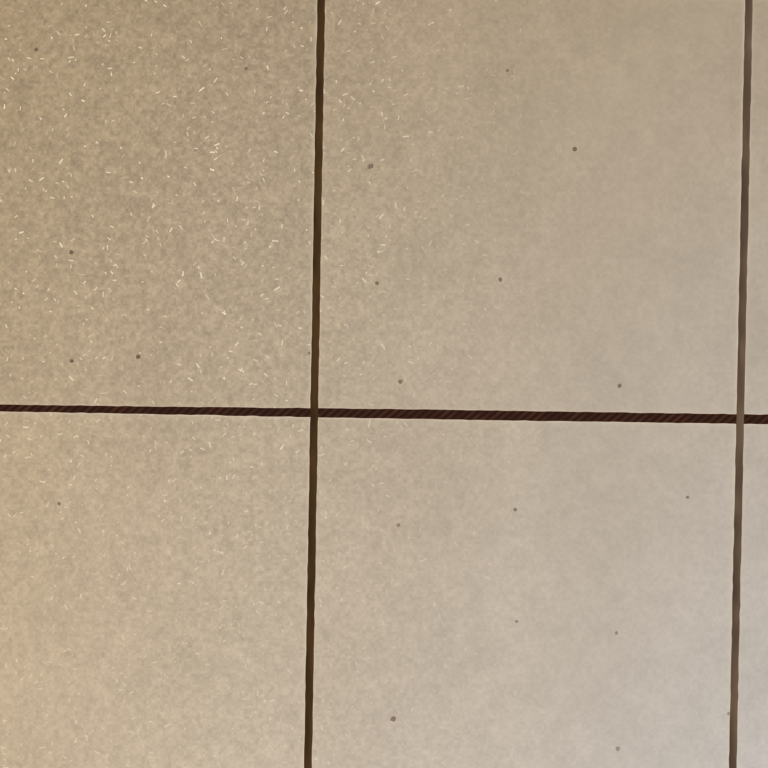
A Shadertoy shader for this texture:

```glsl
// Beige glazed floor tiles with dark, slightly skewed joints, pale glints and dirt specks.

// Layout, in canvas units
const vec2  CROSSING   = vec2(0.401, 0.4688);  // joint offsets at the lower left axes
const vec2  PITCH      = vec2(0.553, 0.555);   // tile size
const vec2  SKEW       = vec2(0.0174, -0.0150);
const float FAN        = 0.004;                // columns widen towards the top
const vec2  HALF_JOINT = vec2(0.0049, 0.0056); // upright, level
const float TWIST      = 0.0115;               // period of the strands in level joints

// Glaze
const vec3 TILE_TOP_LEFT     = vec3(0.665, 0.580, 0.460);
const vec3 TILE_TOP_RIGHT    = vec3(0.670, 0.605, 0.520);
const vec3 TILE_BOTTOM_LEFT  = vec3(0.765, 0.685, 0.575);
const vec3 TILE_BOTTOM_RIGHT = vec3(0.765, 0.735, 0.705);
const vec3 GLINT             = vec3(0.93, 0.89, 0.79);
const vec3 RIM               = vec3(0.83, 0.78, 0.69);
const vec3 SPECK             = vec3(0.36, 0.29, 0.24);

// Joints
const vec3 UPRIGHT      = vec3(0.28, 0.20, 0.12);
const vec3 UPRIGHT_WORN = vec3(0.38, 0.31, 0.25);
const vec3 LEVEL_DARK   = vec3(0.17, 0.10, 0.08);
const vec3 LEVEL_RUST   = vec3(0.30, 0.18, 0.12);

vec3 hash3(vec2 p) {
    vec3 q = fract(p.xyx * vec3(0.1031, 0.1030, 0.0973));
    q += dot(q, q.yxz + 33.33);
    return fract((q.xxy + q.yzz) * q.zyx);
}

float noise(vec2 p) {
    vec2 i = floor(p), f = fract(p);
    f = f * f * (3.0 - 2.0 * f);
    float low  = mix(hash3(i).x, hash3(i + vec2(1, 0)).x, f.x);
    float high = mix(hash3(i + vec2(0, 1)).x, hash3(i + vec2(1, 1)).x, f.x);
    return mix(low, high, f.y);
}

mat2 rotate(float a) {
    return mat2(cos(a), sin(a), -sin(a), cos(a));
}

float band(float d, float halfWidth, float aa) {
    return 1.0 - smoothstep(halfWidth - aa, halfWidth + aa, abs(d));
}

// One short stroke per cell at a random angle: x = coverage, y = random value
vec2 flake(vec2 p, float cells, float maxHalfLength, float halfWidth, float px) {
    p *= cells;
    vec3 rnd = hash3(floor(p) + 17.0);
    vec2 q = rotate(6.2832 * rnd.z) * (fract(p) - 0.5 - 0.3 * (rnd.xy - 0.5));
    q.x -= clamp(q.x, -maxHalfLength * rnd.x, maxHalfLength * rnd.x);
    return vec2(band(length(q), halfWidth, px * cells), hash3(floor(p) + 91.0).y);
}

// Sparse round specks of dirt
float specks(vec2 p, float px) {
    const float CELLS = 7.0;
    vec2 cell = floor(p * CELLS);
    vec3 rnd = hash3(cell + 5.0);
    vec2 centre = (cell + 0.15 + 0.7 * rnd.xy) / CELLS;
    float radius = mix(0.0016, 0.0036, rnd.z) * (0.8 + 0.4 * noise(p * 400.0));
    float present = step(0.58, hash3(cell + 43.0).x);
    return present * band(length(p - centre), radius, px) * mix(0.5, 1.0, rnd.y);
}

vec3 glaze(vec2 p, vec2 tile, float px) {
    vec3 col = mix(mix(TILE_BOTTOM_LEFT, TILE_BOTTOM_RIGHT, p.x),
                   mix(TILE_TOP_LEFT, TILE_TOP_RIGHT, p.x), p.y);
    col *= 1.0 + 0.02 * (hash3(tile + 20.0).x - 0.5);

    // Cloudy tone and fine grain, rougher towards the upper left
    float rough = (1.0 - smoothstep(0.25, 0.85, p.x)) * mix(0.45, 1.0, smoothstep(0.1, 0.8, p.y));
    col *= 1.0 + 0.035 * (noise(p * 9.0) - 0.5) + 0.03 * (noise(p * 45.0) - 0.5);
    float grain = noise(p * 150.0) + noise(p * 290.0 + 7.0) - 1.0;
    col *= 1.0 + mix(0.03, 0.10, rough) * grain;

    // Layered flakes, with only a few catching the light
    for (int i = 0; i < 3; i++) {
        float layer = float(i);
        vec2 q = rotate(0.5 + 0.9 * layer) * p + 3.7 * layer + 4.0;
        vec2 f = flake(q, 95.0 + 23.0 * layer, 0.32, 0.09, px);
        col *= 1.0 + f.x * (f.y - 0.45) * mix(0.025, 0.15, rough);
        float lit = smoothstep(0.93, 1.0, f.y) * rough;
        col = mix(col, GLINT, 0.9 * f.x * lit);
    }
    return mix(col, SPECK, 0.8 * specks(p, px));
}

void mainImage(out vec4 fragColor, in vec2 fragCoord) {
    vec2 p = fragCoord / iResolution.xy;
    float px = 0.9 / min(iResolution.x, iResolution.y);

    // Skewed grid and signed distance to the nearest joints
    vec2 pitch = PITCH + vec2(FAN * p.y, 0.0);
    vec2 grid = (p - CROSSING - SKEW * p.yx) / pitch;
    vec2 d = (grid - round(grid)) * pitch;
    d += 0.0009 * (vec2(noise(p * 85.0), noise(p * 85.0 + 31.0)) - 0.5);
    vec2 halfWidth = HALF_JOINT * vec2(1.0, mix(0.78, 1.08, smoothstep(0.0, 0.6, p.x)));

    vec3 col = glaze(p, floor(grid), px);

    // Worn pale rims, brighter below and to the left of each joint
    vec2 outside = max(abs(d) - halfWidth, 0.0);
    vec2 rim = exp(-outside / 0.0022) * mix(vec2(0.35), vec2(0.75), step(d, vec2(0.0)));
    rim *= 0.6 + 0.6 * vec2(noise(p.yy * 40.0), noise(p.xx * 40.0 + 9.0));
    col = mix(col, RIM, clamp(max(rim.x, rim.y), 0.0, 1.0));

    // Level joints with slanted rusty strands
    float strand = 0.5 + 0.5 * sin(6.2832 * (p.x - 1.2 * p.y) / TWIST);
    vec3 level = mix(LEVEL_DARK, LEVEL_RUST, strand * (0.3 + 0.7 * noise(p * 60.0)));
    col = mix(col, level, band(d.y, halfWidth.y, px));

    // Upright joints cross over them and fade to the right
    vec3 upright = mix(UPRIGHT, UPRIGHT_WORN, smoothstep(0.5, 0.95, p.x));
    upright *= 0.82 + 0.3 * noise(p * vec2(120.0, 35.0)) + 0.08 * d.x / halfWidth.x;
    col = mix(col, upright, band(d.x, halfWidth.x, px));

    fragColor = vec4(col, 1.0);
}
```
